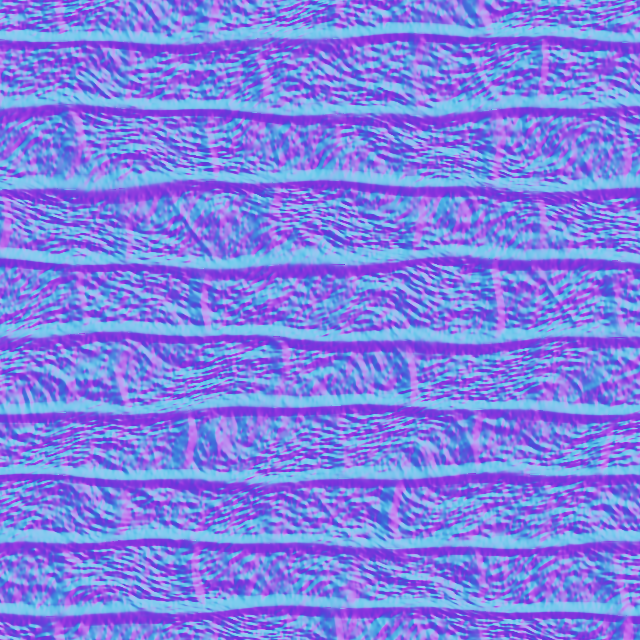
Write a Shadertoy shader that draws this texture map.

```glsl
float hash(vec2 p) {
    return fract(sin(dot(p, vec2(127.1, 311.7))) * 43758.55);
}

// Cellular noise: one signed, jittered Gaussian bump per cell
float bumps(vec2 p) {
    vec2 cell = floor(p);
    float sum = 0.0;
    for (int j = -1; j <= 1; j++)
    for (int i = -1; i <= 1; i++) {
        vec2 id = cell + vec2(i, j);
        vec2 d = p - id - vec2(hash(id), hash(id + 37.2));
        sum += (2.0 * hash(id + 71.9) - 1.0) * exp(-5.0 * dot(d, d));
    }
    return sum;
}

// Rough stone grain, stretched sideways and gently sheared
float stoneGrain(vec2 p) {
    vec2 q = p;
    q.y += 0.018 * sin(15.0 * p.x + 4.0 * sin(9.0 * p.y)) + 0.006 * sin(37.0 * p.x - 21.0 * p.y);
    return 0.0125 * bumps(q * vec2(72.0, 125.0))
         + 0.018 * bumps(q * vec2(17.0, 44.0) + 5.3)
         + 0.0045 * bumps(p * vec2(150.0, 105.0) + 9.1);
}

float wallHeight(vec2 p) {
    // Nine uneven courses with wavy bed seams
    float v = 9.0 * p.y - 0.35 - 0.11 * cos(6.2832 * (p.y - 0.9))
            + 0.06 * sin(7.0 * p.x + 20.0 * p.y)
            + 0.025 * sin(27.0 * p.x - 13.0 * p.y);
    float row = mod(floor(v), 9.0);
    float fv = fract(v);

    // Running bond: alternate courses shift by half a brick
    float u = 4.6 * p.x - 0.44 - 0.48 * mod(row, 2.0) + 0.12 * (hash(vec2(row, 4.0)) - 0.5);
    u += 0.07 * sin(2.3 * u + 2.7 * row) + 0.025 * sin(45.0 * p.y + 9.0 * p.x);
    float fu = fract(u);

    // Steep upper lip, softer lower lip, narrow left and broad right sides
    float seamWidth = 0.017 + 0.004 * sin(11.0 * p.x + 17.0 * p.y);
    float bed = smoothstep(0.0, seamWidth, (1.0 - fv) / 9.0)
              * smoothstep(0.0, 0.019, fv / 9.0);
    float joint = smoothstep(0.0, 0.014, fu / 4.6)
                * smoothstep(0.0, 0.026, (1.0 - fu) / 4.6);
    float jointDepth = 0.015 + 0.007 * sin(13.0 * p.x + 31.0 * p.y);
    float height = bed * (0.032 - jointDepth * (1.0 - joint));

    // Slanted crease across some bricks
    vec2 brick = vec2(floor(u), row);
    float tilt = 1.6 * (hash(brick + 8.0) - 0.6);
    vec2 local = vec2((fu - 0.5) / 4.6, (fv - 0.5) / 9.0);
    float across = dot(local, vec2(-sin(tilt), cos(tilt))) + 0.004 * sin(60.0 * local.x);
    float creased = step(0.62, hash(brick + 23.0));
    height -= 0.009 * creased * bed * joint * exp(-across * across / 0.00004);

    return height + stoneGrain(p) * (0.25 + 0.75 * bed) * (0.6 + 0.4 * joint);
}

void mainImage(out vec4 fragColor, in vec2 fragCoord) {
    vec2 p = fragCoord / iResolution.xy;
    vec2 e = vec2(0.001, 0.0);
    float h = wallHeight(p);
    vec2 slope = vec2(wallHeight(p + e.xy), wallHeight(p + e.yx)) - h;
    slope /= e.x;

    // Tangent-space tilt to colour
    vec2 tilt = slope * inversesqrt(1.0 + dot(slope, slope));
    vec2 rg = 0.5 + vec2(0.29, 0.31) * tilt;
    float blue = 0.9 + dot(rg - 0.5, vec2(0.15, 0.12));
    fragColor = vec4(rg, blue, 1.0);
}
```
